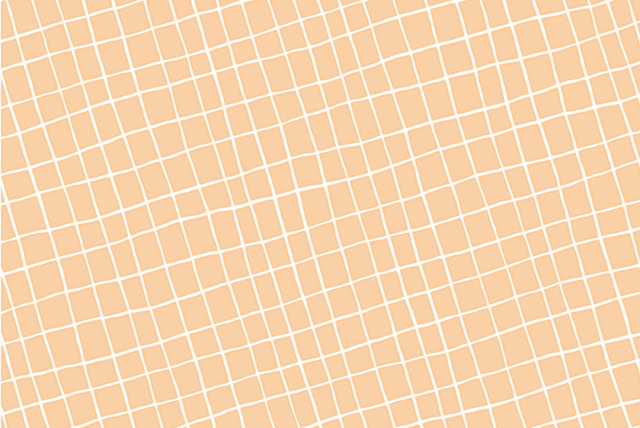
Reproduce this pattern procedurally as a Shadertoy shader.

```glsl
// Hand-drawn slanted grid: thin white strokes over a flat peach ground.
// Two families of nearly parallel lines are spaced by layered sines and a hash;
// a shared warp crowds them in places, and each stroke bends and swells by itself.

const vec3 PEACH = vec3(0.980, 0.814, 0.653);
const vec3 DEEP_PEACH = vec3(0.980, 0.792, 0.598);
const vec3 CHALK = vec3(0.994, 0.994, 0.988);

const float HALF_WIDTH = 0.0029;
const float MARGIN = 0.0024;      // bare strip along the left side
const float STEEP_LEAN = 0.300;   // sideways run per unit of height
const float SHALLOW_RISE = 0.288; // climb per unit of width

float hash(float n) {
    return fract(sin(n * 127.1 + 11.7) * 4375.85);
}

// One sine layer; wave holds amplitude, frequency and phase.
float layer(float t, vec3 wave) {
    return wave.x * sin(wave.y * t + wave.z);
}

// Slow drift, occasional bends and fine tremor along one stroke.
float wander(float t, float seed) {
    float phase = 6.2832 * hash(seed);
    float pace = 0.75 + 0.5 * hash(seed + 2.9);
    float bend = sin(t * 17.0 * pace + phase * 3.0);
    return layer(t, vec3(0.0042, 7.0 * pace, phase)) + 0.0030 * bend * bend * bend
         + layer(t, vec3(0.0005, 71.0, phase * 4.0))
         + layer(t, vec3(0.0003, 173.0, phase * 5.0));
}

// Pen pressure: each stroke has its own weight, uneven along its length.
float pressure(float t, float seed) {
    float phase = 6.2832 * hash(seed + 5.3);
    return 0.91 + 0.18 * hash(seed + 8.1) + layer(t, vec3(0.13, 8.0, phase))
         + layer(t, vec3(0.09, 37.0, phase * 2.0))
         + layer(t, vec3(0.08, 113.0, phase * 3.0));
}

// Signed distance to the nearest stroke of one family; negative inside.
float strokeFamily(float across, float along, float spacing, float start, float slant,
                   vec3 slow, vec3 quick, float jitter, float wobble, float seed) {
    float squeeze = inversesqrt(1.0 + slant * slant);
    float slot = floor(across / spacing);
    float nearest = 1.0;
    for (int i = -1; i <= 1; i++) {
        float k = slot + float(i);
        float lineSeed = k + seed;
        float shift = start + layer(k, slow) + layer(k, quick)
                    + jitter * (hash(lineSeed) - 0.5);
        float center = (k + shift) * spacing + wobble * wander(along, lineSeed);
        float d = abs(across - center) * squeeze - HALF_WIDTH * pressure(along, lineSeed);
        nearest = min(nearest, d);
    }
    return nearest;
}

// Union that pools a little ink where strokes cross.
float pooledUnion(float a, float b, float radius) {
    float h = max(radius - abs(a - b), 0.0) / radius;
    return min(a, b) - 0.25 * radius * h * h;
}

void mainImage(out vec4 fragColor, in vec2 fragCoord) {
    vec2 p = fragCoord / iResolution.y;
    vec2 q = p + 0.0045 * sin(vec2(9.0 * p.x + 6.0 * p.y, 8.0 * p.y - 5.0 * p.x + 2.0));

    // Steep strokes bunch in groups; shallow ones alternate wide and narrow gaps.
    float steep = strokeFamily(q.x - STEEP_LEAN * (1.0 - q.y), p.y, 0.0610, 0.26, STEEP_LEAN,
                               vec3(0.17, 0.433, -0.81), vec3(0.14, 1.18, -11.41),
                               0.10, 0.60, 40.0);
    float shallow = strokeFamily(q.y - SHALLOW_RISE * q.x, p.x, 0.0793, 0.45, SHALLOW_RISE,
                                 vec3(0.10, 0.433, -2.2), vec3(0.06, 3.1416, 1.5708),
                                 0.10, 0.90, 90.0);
    float d = min(pooledUnion(steep, shallow, 0.003), p.x - MARGIN);

    // Crisp stroke edge with a narrow deeper rim around it.
    float soft = 0.0006 + 0.6 / iResolution.y;
    float ink = 1.0 - smoothstep(-soft, soft, d);
    float rim = 1.0 - smoothstep(0.0042, 0.0056, d);
    vec3 ground = mix(PEACH, DEEP_PEACH, rim);
    fragColor = vec4(mix(ground, CHALK, ink), 1.0);
}
```
